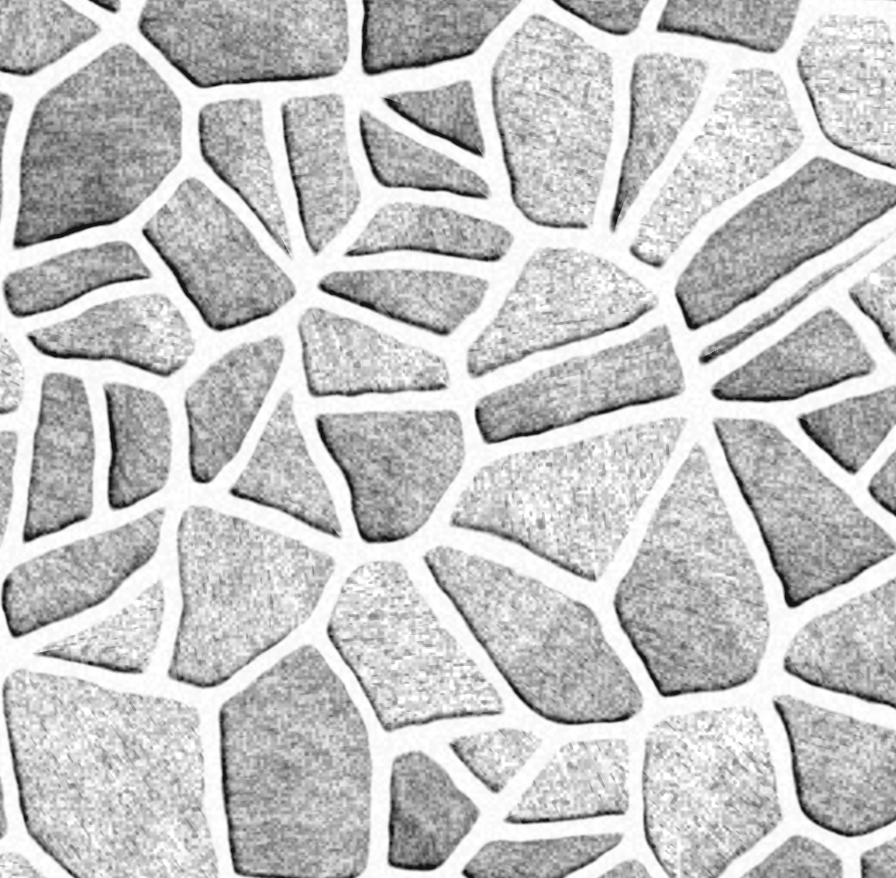
This texture is drawn by a WebGL 2 fragment shader. Its source:

```glsl
#version 300 es
precision highp float;
// Grey crazy-paving wall: rounded Voronoi stones, some cut in two, in white mortar.
// Each stone has its own tone, a darker worn facet, directional grain and
// a thin dark shadow along its lower left rim.

uniform vec2 u_resolution;
out vec4 fragColor;

const float STONES_ACROSS = 5.4;      // cells over the canvas width
const float SITE_JITTER = 0.86;
const float SPLIT_CHANCE = 0.45;      // share of cells cut in two
const float CORNER_SHARPNESS = 38.0;
const float MORTAR_HALF = 0.0098;     // half joint width, canvas units
const float EDGE_SOFT = 0.0026;
const float MORTAR_TONE = 0.985;
const float TONE_DARK = 0.645;
const float TONE_LIGHT = 0.895;
const float FACET_CHANCE = 0.6;
const float FACET_DEPTH = 0.10;
const float GRAIN_SCALE = 260.0;
const float GRAIN_AMOUNT = 0.30;
const float STREAK_AMOUNT = 0.16;
const float SPECK_AMOUNT = 0.20;
const float SHADOW_WIDTH = 0.0042;
const float SHADOW_AMOUNT = 0.56;
const vec2 SHADOW_SIDE = vec2(-0.55, -0.835);

float hash(vec2 p) {
  vec3 q = fract(vec3(p.xyx) * 0.1031);
  q += dot(q, q.yzx + 33.33);
  return fract((q.x + q.y) * q.z);
}

vec2 hash2(vec2 p) {
  return vec2(hash(p + 11.7), hash(p + 57.3));
}

float noise(vec2 p) {
  vec2 i = floor(p), f = fract(p);
  f = f * f * (3.0 - 2.0 * f);
  return mix(mix(hash(i), hash(i + vec2(1, 0)), f.x),
             mix(hash(i + vec2(0, 1)), hash(i + vec2(1, 1)), f.x), f.y);
}

vec2 warp(vec2 p, float scale) {
  return vec2(noise(p * scale + 3.1), noise(p * scale + 41.9)) - 0.5;
}

vec2 direction(float angle) {
  return vec2(cos(angle), sin(angle));
}

vec2 site(vec2 cell) {
  return cell + 0.5 + SITE_JITTER * (hash2(cell) - 0.5);
}

// Returns the rim distance in cell units; also the stone id, outward normal and local position.
float stoneDistance(vec2 p, out vec2 id, out vec2 normal, out vec2 local) {
  vec2 base = floor(p), cell = base;
  float nearest = 1e3;
  for (int y = -2; y <= 2; y++)
    for (int x = -2; x <= 2; x++) {
      vec2 c = base + vec2(x, y), r = p - site(c);
      if (dot(r, r) < nearest) { nearest = dot(r, r); cell = c; local = r; }
    }
  id = cell;
  normal = vec2(0.0);
  float total = 0.0;
  // Cut through some cells
  if (hash(cell + 7.9) < SPLIT_CHANCE) {
    vec2 across = direction(6.2832 * hash(cell + 23.1));
    float s = dot(local, across), side = s < 0.0 ? -1.0 : 1.0;
    float w = exp(-CORNER_SHARPNESS * abs(s));
    total += w;
    normal -= w * side * across;
    id += 90.0 + 31.0 * side;
    local -= 0.22 * side * across;
  }
  // Smooth minimum over the borders with neighbours
  vec2 own = site(cell);
  for (int y = -2; y <= 2; y++)
    for (int x = -2; x <= 2; x++) {
      if (x == 0 && y == 0) continue;
      vec2 other = site(cell + vec2(x, y)), n = normalize(other - own);
      float w = exp(-CORNER_SHARPNESS * dot(0.5 * (own + other) - p, n));
      total += w;
      normal += w * n;
    }
  normal /= max(length(normal), 1e-6);
  return -log(total) / CORNER_SHARPNESS;
}

void main() {
  vec2 uv = gl_FragCoord.xy / u_resolution.x;
  vec2 p = uv * STONES_ACROSS + vec2(4.0, 9.0);
  p += 0.13 * warp(p, 1.7) + 0.022 * warp(p, 9.0);

  vec2 id, normal, local;
  float rim = stoneDistance(p, id, normal, local) / STONES_ACROSS;
  float depth = rim - MORTAR_HALF * (0.85 + 0.3 * noise(p * 2.3));

  // Stone tone and worn facet
  float light = hash(id + 5.3);
  float tone = mix(TONE_DARK, TONE_LIGHT, light);
  vec2 facetDir = direction(-1.9 + 2.4 * (hash(id + 77.0) - 0.5));
  float facet = dot(local, facetDir) + 0.3 * (noise(p * 3.5) - 0.5) - 0.06;
  tone -= FACET_DEPTH * step(hash(id + 19.0), FACET_CHANCE) * smoothstep(-0.03, 0.05, facet);
  tone += 0.09 * (noise(p * 5.0) - 0.5);

  // Fine grain, chiselled streaks and dark specks
  vec2 along = direction(-0.6 + 1.8 * (hash(id + 63.0) - 0.5));
  vec2 g = vec2(dot(uv, along), dot(uv, vec2(-along.y, along.x))) * GRAIN_SCALE;
  float grain = noise(uv * GRAIN_SCALE + 15.0);
  float streak = noise(g * vec2(0.16, 0.62) + 80.0);
  float speck = smoothstep(0.66, 0.92, noise(g * vec2(0.5, 0.85) + 140.0));
  tone += GRAIN_AMOUNT * (grain - 0.5) + STREAK_AMOUNT * (streak - 0.5);
  tone -= SPECK_AMOUNT * speck * (0.4 + 0.6 * light);

  // Shadowed rim
  float shade = smoothstep(0.1, 0.75, dot(normal, SHADOW_SIDE));
  float line = exp(-pow((depth - 0.0022) / SHADOW_WIDTH, 2.0));
  float uneven = 0.55 + 0.6 * noise(p * 6.0 + 30.0);
  tone -= SHADOW_AMOUNT * line * uneven * (0.1 + 0.9 * shade);
  tone -= 0.07 * shade * exp(-max(depth, 0.0) / 0.014);

  float mortar = MORTAR_TONE + 0.05 * (grain - 0.5);
  float value = mix(mortar, tone, smoothstep(-EDGE_SOFT, EDGE_SOFT, depth));
  fragColor = vec4(vec3(clamp(value, 0.08, 1.0)), 1.0);
}
```
